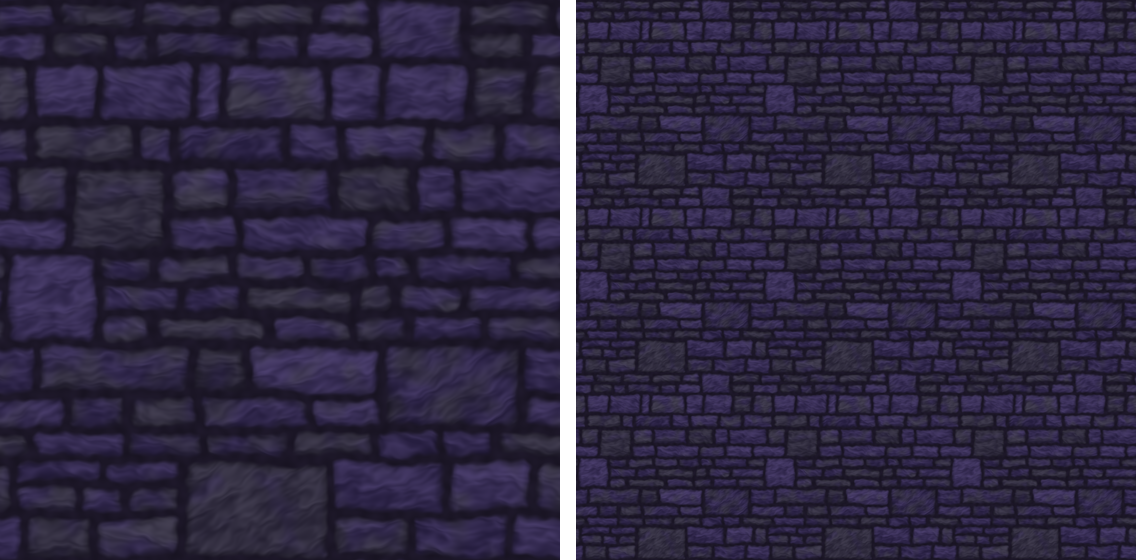
Left: one tile. Right: repeated 3 by 3.
Give the GLSL for this texture, as a three.js fragment shader.

```glsl
// Painted wall of dim violet stones: fifteen uneven courses with jittered joints,
// interrupted by larger blocks that span several courses. Stones are rounded boxes
// in softly warped space, shaded with brush-like gradient noise; the wall tiles.

#define MORTAR vec3(0.106, 0.086, 0.150)
#define SHADE  vec3(0.150, 0.124, 0.236)
#define LIGHT  vec3(0.300, 0.264, 0.412)
#define VIOLET vec3(1.00, 0.95, 1.06)
#define SLATE  vec3(0.92, 0.98, 0.81)
#define HALF_GAP 0.0062
#define JITTER 0.62
#define WAVE 0.011
#define ROUGHNESS 0.006
#define COURSES 15
#define BLOCKS 8

varying vec2 vUv;

// Courses from the bottom up: top edge, number of stones beside the blocks
const vec2 COURSE[COURSES] = vec2[COURSES](
  vec2(0.082, 5.0), vec2(0.138, 3.0), vec2(0.180, 2.0), vec2(0.232, 7.0), vec2(0.294, 5.0),
  vec2(0.385, 4.0), vec2(0.437, 6.0), vec2(0.495, 6.0), vec2(0.547, 7.0), vec2(0.617, 5.0),
  vec2(0.706, 6.0), vec2(0.781, 7.0), vec2(0.889, 8.0), vec2(0.945, 7.0), vec2(1.0, 6.0));

// Large blocks: left edge, width, first and last course
const vec4 BLOCK[BLOCKS] = vec4[BLOCKS](
  vec4(0.326, 0.266, 0.0, 2.0), vec4(0.592, 0.205, 1.0, 2.0),
  vec4(0.797, 0.154, 1.0, 2.0), vec4(0.951, 0.075, 1.0, 2.0),
  vec4(0.684, 0.248, 4.0, 5.0), vec4(0.013, 0.161, 6.0, 8.0),
  vec4(0.125, 0.174, 9.0, 10.0), vec4(0.671, 0.156, 13.0, 14.0));

float hash(vec2 p) {
  return fract(sin(dot(p, vec2(127.1, 311.7))) * 43758.5);
}

float corner(vec2 cell, vec2 offset, float period) {
  float a = 6.2832 * hash(mod(cell, period));
  return dot(vec2(cos(a), sin(a)), offset);
}

// Gradient noise that wraps after a whole period
float noise(vec2 p, float period) {
  vec2 i = floor(p), f = fract(p), e = vec2(1.0, 0.0);
  vec2 u = f * f * f * (f * (f * 6.0 - 15.0) + 10.0);
  return mix(mix(corner(i, f, period), corner(i + e, f - e, period), u.x),
             mix(corner(i + e.yx, f - e.yx, period), corner(i + 1.0, f - 1.0, period), u.x), u.y);
}

vec2 noise2(vec2 uv, float period) {
  return vec2(noise(uv * period, period), noise(uv * period + 4.37, period));
}

float courseBottom(int row) {
  return row == 0 ? 0.0 : COURSE[row - 1].x;
}

// Position of joint k among the n stones of a course, from 0 to 1
float joint(float k, float n, float row) {
  float shift = k < 0.5 || k > n - 0.5 ? 0.0 : JITTER * (hash(vec2(k + 3.0, row * 5.0 + 11.0)) - 0.5);
  return (k + shift) / n;
}

float roundBox(vec2 p, vec2 extent, float radius) {
  vec2 q = abs(p) - extent + radius;
  return length(max(q, 0.0)) + min(max(q.x, q.y), 0.0) - radius;
}

void main() {
  vec2 uv = fract(vUv + WAVE * noise2(vUv, 10.0) + ROUGHNESS * noise2(vUv, 44.0));

  // Find the course
  int row = 0;
  for (int i = 0; i < COURSES - 1; i++) if (uv.y > COURSE[i].x) row = i + 1;
  float r = float(row), low = courseBottom(row), high = COURSE[row].x;

  // Find a large block here, and the span it leaves to the ordinary stones
  float start = 0.06, span = 1.0, x = 0.0, width = 0.0;
  vec2 id = vec2(0.0);
  for (int i = 0; i < BLOCKS; i++) {
    vec4 b = BLOCK[i];
    if (r < b.z || r > b.w) continue;
    start = b.x + b.y;
    span -= b.y;
    float inside = fract(uv.x - b.x);
    if (inside < b.y) {
      x = inside - 0.5 * b.y;
      width = b.y;
      low = courseBottom(int(b.z));
      high = COURSE[int(b.w)].x;
      id = vec2(float(i), 77.0);
    }
  }

  // Otherwise find the stone between two jittered joints
  if (width == 0.0) {
    float n = COURSE[row].y, along = fract(uv.x - start), t = along / span;
    float k = min(floor(t * n), n - 1.0);
    if (t < joint(k, n, r)) k -= 1.0;
    else if (t > joint(k + 1.0, n, r)) k += 1.0;
    k = clamp(k, 0.0, n - 1.0);
    float a = span * joint(k, n, r), b = span * joint(k + 1.0, n, r);
    x = along - 0.5 * (a + b);
    width = b - a;
    id = vec2(k, r);
  }

  // Stone outline, with its own tilt, gap and corner radius
  float rnd = hash(id + 2.3), rnd2 = hash(id + 17.9), rnd3 = hash(id + 41.2);
  vec2 p = vec2(x, uv.y - 0.5 * (low + high)), extent = 0.5 * vec2(width, high - low);
  vec2 tilted = p + vec2(0.0, p.x * 0.06 * (rnd2 - 0.5));
  float d = roundBox(tilted, extent - HALF_GAP * mix(0.75, 1.3, rnd3), mix(0.007, 0.014, rnd));

  // Brush strokes at an angle per stone, over a lit upper facet
  float angle = (rnd2 - 0.5) * 0.7 + (extent.y > 0.065 ? 0.25 : 0.0);
  vec2 q = mat2(cos(angle), -sin(angle), sin(angle), cos(angle)) * p;
  vec2 seed = 29.0 * vec2(rnd, rnd3);
  float broad = noise(q * vec2(15.0, 38.0) + seed, 64.0);
  float strokes = noise(q * vec2(38.0, 105.0) + seed.yx + broad, 64.0);
  float slope = extent.y > 0.05 ? 0.2 : 0.36;
  float facet = smoothstep(-0.35, 0.35, slope * p.y / extent.y + 0.8 * broad + 0.2 * strokes);
  float tone = 0.24 + 0.42 * facet + 0.34 * strokes + 0.3 * (rnd - 0.5);

  // Colour, darker toward the edge, set into mortar
  float slate = smoothstep(0.2, 0.95, rnd3 + 0.8 * noise(q * 19.0 + seed, 64.0));
  vec3 stone = mix(SHADE, LIGHT, clamp(tone, 0.0, 1.0)) * mix(VIOLET, SLATE, slate);
  stone *= mix(0.74, 1.0, smoothstep(0.0, 0.015, -d));
  vec3 mortar = MORTAR * (1.0 + 0.25 * noise(vUv * 50.0, 50.0));
  gl_FragColor = vec4(mix(mortar, stone, smoothstep(-0.003, 0.006, -d)), 1.0);
}
```
